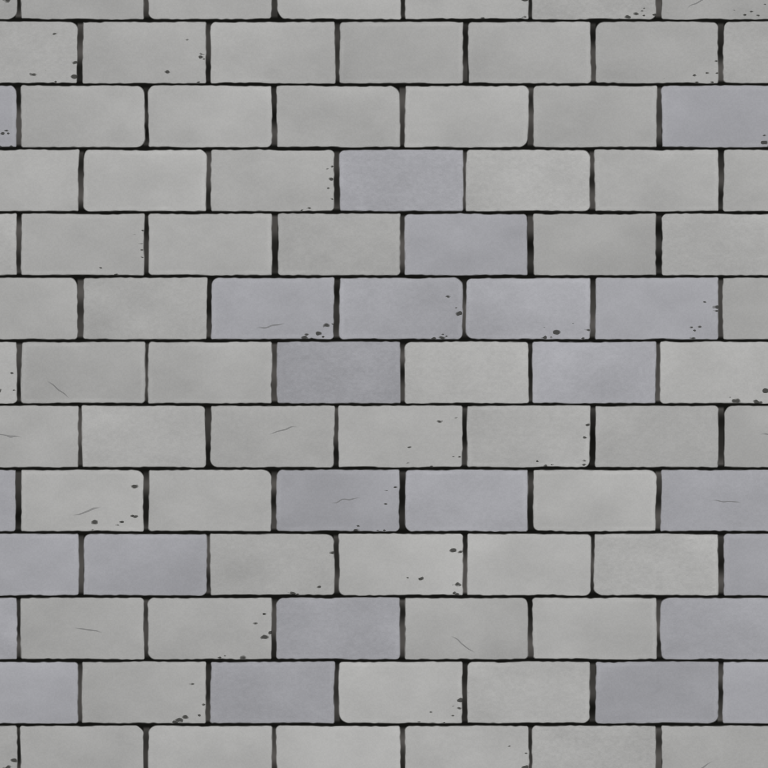
A WebGL 1 fragment shader for this texture:

```glsl
precision highp float;
// Grey brick wall in running bond: thin dark joints, uneven tones, chipped edges.
uniform vec2 u_resolution;

float hash(vec2 p) {
  vec3 h = fract(p.xyx * 0.1031);
  h += dot(h, h.yzx + 33.33);
  return fract((h.x + h.y) * h.z);
}

float noise(vec2 p) {
  vec2 i = floor(p), f = fract(p);
  f = f * f * (3.0 - 2.0 * f);
  return mix(mix(hash(i), hash(i + vec2(1.0, 0.0)), f.x),
             mix(hash(i + vec2(0.0, 1.0)), hash(i + 1.0), f.x), f.y);
}

float fbm(vec2 p) {
  return 0.55 * noise(p) + 0.3 * noise(p * 2.1 + 7.3) + 0.15 * noise(p * 4.3 + 3.1);
}

// Signed distance to a brick with uneven corners and slightly bowed edges
float brickDistance(vec2 q, vec2 id, vec2 seed) {
  float r = 0.025 + 0.13 * pow(hash(id * 3.0 + sign(q) * 5.0 + 41.0), 4.0);
  q.x += 0.024 * (hash(id + 11.3) - 0.5) + q.y * 0.03 * (hash(id + 17.9) - 0.5);
  vec2 halfSize = vec2(0.973 - 0.016 * hash(id + 23.1), 0.482);
  vec2 b = abs(q) - halfSize + r;
  float d = length(max(b, 0.0)) + min(max(b.x, b.y), 0.0) - r;
  return d + 0.018 * (noise(q * 2.5 + seed) - 0.5) + 0.012 * (noise(q * 13.0 + seed) - 0.5);
}

// Coverage of small pits gathered along the lower and right edges
float chips(vec2 q, vec2 id, vec2 seed, float aa) {
  float worn = step(0.62, hash(id + 61.7));
  float cover = 0.0;
  for (int i = 0; i < 7; i++) {
    vec2 k = id + float(i) * vec2(9.7, 5.3);
    float along = hash(k + 2.1), inset = pow(hash(k + 4.7), 3.0);
    vec2 c = hash(k + 8.9) < 0.6
      ? vec2(mix(0.1, 0.92, along), -0.47 + 0.3 * inset)
      : vec2(0.94 - 0.35 * inset, mix(-0.45, 0.3, along));
    float size = 0.008 + 0.032 * pow(hash(k + 6.3), 3.0);
    float d = length((q - c) * vec2(0.7, 1.2)) + 0.03 * (noise(q * 22.0 + seed) - 0.5) - size;
    cover = max(cover, 1.0 - smoothstep(-aa, aa, d));
  }
  return cover * worn;
}

// Coverage of one hairline scratch on a few bricks
float scratch(vec2 q, vec2 id, vec2 seed, float aa) {
  float a = 1.6 * (hash(id + 71.0) - 0.5);
  vec2 p = q - 0.8 * (vec2(hash(id + 73.0), 0.5 * hash(id + 79.0)) - vec2(0.5, 0.35));
  p = mat2(cos(a), -sin(a), sin(a), cos(a)) * p;
  p.y += 0.04 * (noise(p * 9.0 + seed) - 0.5);
  float line = 1.0 - smoothstep(0.003, 0.003 + aa, abs(p.y));
  return line * (1.0 - smoothstep(0.1, 0.25, abs(p.x))) * step(0.86, hash(id + 83.0));
}

void main() {
  // Six bricks across and twelve courses up; a brick is 2 by 1 units
  vec2 uv = gl_FragCoord.xy / u_resolution;
  float aa = 12.0 / min(u_resolution.x, u_resolution.y);
  vec2 p = uv * vec2(6.0, 12.0) - vec2(0.0, 0.68);
  float course = floor(p.y);
  p.x -= mix(0.63, 0.145, mod(course, 2.0));
  vec2 id = mod(vec2(floor(p.x), course), vec2(6.0, 12.0));
  vec2 q = (fract(p) - 0.5) * vec2(2.0, 1.0);
  vec2 seed = id * vec2(13.7, 9.1) + 20.0;
  float d = brickDistance(q, id, seed);

  // Face tone: per-brick shade, soft sheen, blotches and fine grain
  float cool = step(0.76, hash(id + 31.0));
  float tone = 0.652 + 0.05 * (hash(id + 37.0) - 0.5) - 0.035 * cool;
  tone += 0.03 * dot(q, vec2(hash(id + 43.0) - 0.3, 0.9));
  tone += 0.06 * (fbm(q * vec2(1.5, 2.2) + seed) - 0.5);
  float rough = mix(0.012, 0.05, pow(hash(id + 47.0), 2.0));
  tone += rough * (fbm(q * vec2(17.0, 26.0) + seed) - 0.5);
  tone += 0.018 * (noise(q * 48.0 + seed) - 0.5);

  // Pale worn rim inside the edge
  float rim = exp(-pow((d + 0.05) / 0.025, 2.0));
  tone += 0.03 * rim * noise(q * 4.0 + seed) * hash(id + 53.0);
  vec3 face = tone * mix(vec3(1.003, 1.002, 0.993), vec3(0.992, 0.994, 1.022), cool);

  // Wear marks
  face = mix(face, vec3(0.42), 0.55 * scratch(q, id, seed, aa));
  face = mix(face, vec3(0.22, 0.22, 0.21), 0.85 * chips(q, id, seed, aa));

  // Joint: near black, with greyer filler in patches of the upright gaps
  float upright = smoothstep(0.93, 0.97, abs(q.x)) * (1.0 - smoothstep(0.42, 0.48, abs(q.y)));
  float filler = upright * noise(vec2(p.x * 3.0, p.y * 4.0) + 50.0);
  vec3 joint = mix(vec3(0.075, 0.075, 0.068), vec3(0.34, 0.33, 0.32), filler);

  float edge = smoothstep(-0.012 - 0.5 * aa, 0.006 + 0.5 * aa, d);
  gl_FragColor = vec4(mix(face, joint, edge), 1.0);
}
```
